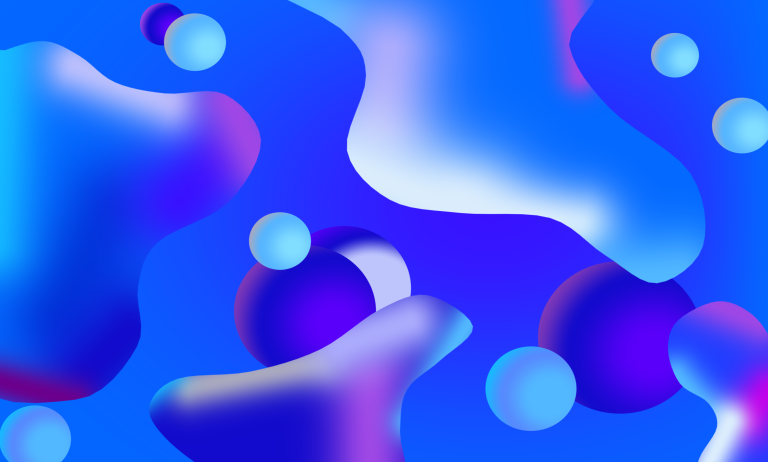
Give the GLSL for this background, as a WebGL 2 fragment shader.

```glsl
#version 300 es
precision highp float;

uniform vec2 u_resolution;
out vec4 outColor;

#define CANVAS vec2(7.68, 4.6)
#define KNOTS 14
#define STEPS 6
#define ORB_SQUASH 0.925
#define ORB_LIGHT vec2(0.42, -0.2)

const vec3 AZURE = vec3(0.01, 0.41, 1.0);
const vec3 INDIGO = vec3(0.22, 0.07, 1.0);
const vec3 VIOLET = vec3(0.35, 0.0, 0.98);
const vec3 NAVY = vec3(0.07, 0.04, 0.8);
const vec3 DEEP = vec3(0.0, 0.22, 0.86);
const vec3 CYAN = vec3(0.08, 0.73, 1.0);
const vec3 SKY = vec3(0.32, 0.72, 1.0);
const vec3 ICE = vec3(0.51, 0.87, 1.0);
const vec3 PALE = vec3(0.86, 0.93, 0.99);
const vec3 LILAC = vec3(0.67, 0.67, 0.99);
const vec3 ORCHID = vec3(0.62, 0.28, 0.9);
const vec3 PLUM = vec3(0.42, 0.0, 0.55);
const vec3 MAGENTA = vec3(0.75, 0.0, 0.92);
const vec3 SAND = vec3(0.66, 0.66, 0.75);

// Closed outlines, as spline knots
const vec2 LEFT_BLOB[KNOTS] = vec2[KNOTS](
  vec2(-.4, 3.9), vec2(.05, 4.1), vec2(.45, 4.19), vec2(.8, 4.04), vec2(1.15, 3.78),
  vec2(1.65, 3.67), vec2(2.25, 3.66), vec2(2.61, 3.2), vec2(2.28, 2.58), vec2(1.58, 2.19),
  vec2(1.38, 1.75), vec2(1.37, 1.15), vec2(.75, .62), vec2(-.4, 1.));
const vec2 TOP_BLOB[KNOTS] = vec2[KNOTS](
  vec2(2.4, 5.), vec2(3.4, 4.32), vec2(3.66, 3.85), vec2(3.47, 3.1), vec2(3.9, 2.61),
  vec2(4.6, 2.48), vec2(5.5, 2.43), vec2(6.05, 2.06), vec2(6.57, 1.78), vec2(7.03, 2.15),
  vec2(6.9, 2.88), vec2(6.1, 3.52), vec2(5.69, 4.15), vec2(5.78, 4.9));
const vec2 LOW_BLOB[KNOTS] = vec2[KNOTS](
  vec2(1.6, .3), vec2(1.5, .58), vec2(1.78, .83), vec2(2.5, .9), vec2(3.2, 1.12),
  vec2(3.8, 1.52), vec2(4.28, 1.66), vec2(4.73, 1.35), vec2(4.4, 1.01), vec2(4.07, .72),
  vec2(4., .3), vec2(4.02, -.4), vec2(3., -.6), vec2(2.05, -.07));
const vec2 RIGHT_BLOB[KNOTS] = vec2[KNOTS](
  vec2(6.68, 1.12), vec2(6.78, 1.41), vec2(7.18, 1.6), vec2(7.52, 1.47), vec2(7.75, 1.15),
  vec2(8., .6), vec2(8., 0.), vec2(7.8, -.6), vec2(7.2, -.6), vec2(6.94, -.3),
  vec2(6.99, .03), vec2(7.17, .35), vec2(7.08, .59), vec2(6.8, .78));

vec2 spline(vec2 a, vec2 b, vec2 c, vec2 d, float t) {
  return b + 0.5 * t * (c - a + t * (2.0*a - 5.0*b + 4.0*c - d + t * (3.0*(b - c) + d - a)));
}

float segmentDistance(vec2 p, vec2 a, vec2 b) {
  vec2 e = b - a, w = p - a;
  return length(w - e * clamp(dot(w, e) / max(dot(e, e), 1e-5), 0.0, 1.0));
}

// Signed distance to a closed Catmull-Rom curve, negative inside
float blob(vec2 p, vec2 k[KNOTS]) {
  float dist = 1e3, side = 1.0;
  vec2 a = k[0];
  for (int i = 0; i < KNOTS; i++) {
    for (int j = 1; j <= STEPS; j++) {
      vec2 b = spline(k[(i + KNOTS - 1) % KNOTS], k[i], k[(i + 1) % KNOTS],
                      k[(i + 2) % KNOTS], float(j) / float(STEPS));
      vec2 e = b - a, w = p - a;
      dist = min(dist, segmentDistance(p, a, b));
      bvec3 cross = bvec3(p.y >= a.y, p.y < b.y, e.x * w.y > e.y * w.x);
      if (all(cross) || !any(cross)) side = -side;
      a = b;
    }
  }
  return side * dist;
}

// Soft streak of colour around the segment ab
void glow(inout vec3 base, vec2 p, vec2 a, vec2 b, float radius, vec3 tint) {
  float d = segmentDistance(p, a, b) / radius;
  base = mix(base, tint, exp(-d * d));
}

void layer(inout vec3 color, vec3 paint, float dist) {
  float edge = CANVAS.y / u_resolution.y * 0.75;
  color = mix(color, paint, 1.0 - smoothstep(-edge, edge, dist));
}

// Ball shaded from a lit core through a middle tone to its rim
void orb(inout vec3 color, vec2 p, vec2 center, float radius, float core, vec3 lit, vec3 middle, vec3 rim) {
  vec2 q = (p - center) / (radius * vec2(1.0, ORB_SQUASH));
  float d = length(q - ORB_LIGHT);
  vec3 paint = mix(lit, middle, smoothstep(core, 1.08, d));
  layer(color, mix(paint, rim, smoothstep(1.0, 1.5, d)), (length(q) - 1.0) * radius);
}

void main() {
  vec2 p = gl_FragCoord.xy / u_resolution * CANVAS;
  vec2 h = (p - vec2(4.9, 2.55)) / vec2(2.9, 1.95);
  vec3 color = mix(AZURE, INDIGO, exp(-dot(h, h)));
  glow(color, p, vec2(7.9, 1.), vec2(7.9, 4.6), 0.6, AZURE);
  vec3 paleMid = mix(AZURE, ICE, 0.65), orbMid = mix(AZURE, LILAC, 0.5);

  // Large balls and the hanging blob
  orb(color, p, vec2(6.2, 1.24), 0.82, 0.2, VIOLET, NAVY, ORCHID * 0.8);
  vec3 paint = AZURE;
  glow(paint, p, vec2(2.9, 4.7), vec2(3.3, 4.4), 0.4, SKY);
  glow(paint, p, vec2(3.9, 4.1), vec2(3.8, 3.4), 0.55, LILAC);
  glow(paint, p, vec2(3.5, 2.9), vec2(4.6, 2.5), 0.62, PALE);
  glow(paint, p, vec2(4.6, 2.5), vec2(5.8, 2.35), 0.38, PALE);
  glow(paint, p, vec2(6.2, 1.8), vec2(6.8, 1.85), 0.45, SKY);
  glow(paint, p, vec2(5.7, 4.6), vec2(5.8, 3.85), 0.2, ORCHID);
  layer(color, paint, blob(p, TOP_BLOB));
  orb(color, p, vec2(3.44, 1.73), 0.67, 0.7, mix(LILAC, PALE, 0.4), NAVY, VIOLET);
  orb(color, p, vec2(3.05, 1.5), 0.71, 0.2, VIOLET, NAVY, ORCHID * 0.8);

  // Left blob
  paint = AZURE;
  glow(paint, p, vec2(1.1, 2.5), vec2(.6, 1.5), 0.5, DEEP);
  glow(paint, p, vec2(1.8, 2.6), vec2(2.2, 3.), 0.55, INDIGO);
  glow(paint, p, vec2(1.3, 1.3), vec2(.9, .9), 0.5, NAVY);
  glow(paint, p, vec2(0, .8), vec2(.75, .6), 0.22, PLUM);
  glow(paint, p, vec2(0, 4.1), vec2(-.1, 2.2), 0.4, CYAN);
  glow(paint, p, vec2(.75, 3.95), vec2(1.7, 3.6), 0.33, mix(LILAC, PALE, 0.3));
  glow(paint, p, vec2(2.3, 3.6), vec2(2.6, 3.), 0.36, ORCHID);
  layer(color, paint, blob(p, LEFT_BLOB));

  // Lower blob
  paint = NAVY;
  glow(paint, p, vec2(3.7, 0), vec2(3.7, .8), 0.4, ORCHID);
  glow(paint, p, vec2(1.9, .75), vec2(3.2, 1.), 0.23, SAND);
  glow(paint, p, vec2(3.4, 1.15), vec2(4.1, 1.4), 0.35, LILAC);
  glow(paint, p, vec2(4.7, 1.4), vec2(4.1, .4), 0.2, SKY);
  glow(paint, p, vec2(1.4, .65), vec2(1.7, .9), 0.18, CYAN);
  layer(color, paint, blob(p, LOW_BLOB));

  // Right blob
  paint = mix(AZURE, INDIGO, 0.5);
  glow(paint, p, vec2(7., 1.65), vec2(7.6, 1.4), 0.25, ORCHID);
  glow(paint, p, vec2(7.7, .7), vec2(7.5, .45), 0.28, MAGENTA);
  glow(paint, p, vec2(6.75, .85), vec2(7.1, .45), 0.22, SKY);
  glow(paint, p, vec2(7.3, .4), vec2(7.1, 0), 0.2, PALE);
  layer(color, paint, blob(p, RIGHT_BLOB));

  // Small balls
  orb(color, p, vec2(1.63, 4.36), 0.23, 0.2, VIOLET, NAVY, ORCHID);
  orb(color, p, vec2(1.95, 4.18), 0.31, 0.15, ICE, paleMid, SAND);
  orb(color, p, vec2(6.75, 4.05), 0.24, 0.15, ICE, paleMid, SAND);
  orb(color, p, vec2(7.42, 3.35), 0.3, 0.15, ICE, paleMid, SAND);
  orb(color, p, vec2(2.8, 2.2), 0.31, 0.15, ICE, paleMid, SAND);
  orb(color, p, vec2(5.31, .73), 0.455, 0.4, SKY, orbMid, CYAN);
  orb(color, p, vec2(.35, .23), 0.36, 0.4, SKY, orbMid, CYAN);
  outColor = vec4(color, 1.0);
}
```
